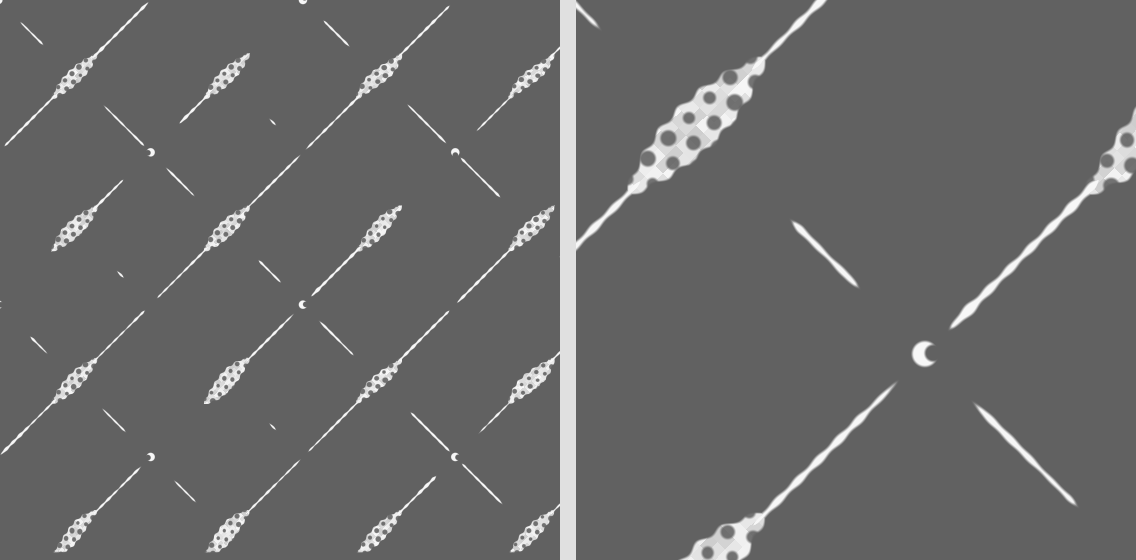
Left, the full canvas; right, a detail of the centre.
Write a WebGL 1 fragment shader that draws this pattern.

```glsl
precision highp float;
// Worn eyelet lace on plain grey: a square grid of slanted pierced leaves joined
// by beaded diagonal strands, with thin cross strands and knots on alternate cells.
// Each cell is drawn in diagonal axes; hashes fray, shorten or drop its threads.

uniform vec2 u_resolution;

const float TAU = 6.2831853;
const float CELL = 0.272;        // grid pitch, in canvas units
const float STITCH = 0.0172;     // bead and eyelet pitch along a thread
const float LEAF_LENGTH = 0.060; // half length
const float LEAF_WIDTH = 0.0150; // half width
const vec3 GROUND = vec3(0.38);
const vec3 THREAD = vec3(0.97);

float hash(vec2 p) {
  return fract(sin(dot(p, vec2(127.1, 311.7))) * 43758.5453);
}

// Smooth one-dimensional noise, with its own sequence per seed.
float noise(float x, float seed) {
  float i = floor(x);
  float f = fract(x);
  f = f * f * (3.0 - 2.0 * f);
  return mix(hash(vec2(i, seed)), hash(vec2(i + 1.0, seed)), f);
}

float fill(float d, float soft) {
  return 1.0 - smoothstep(-soft, soft, d);
}

// Lens with a scalloped rim, pierced by staggered rows of eyelets.
float leaf(vec2 q, vec2 id, float soft) {
  float t = q.x / LEAF_LENGTH;
  float skew = 0.006 * (hash(id + 3.7) - 0.5);
  q.y -= skew * sin(0.5 * TAU * t);
  float plump = mix(0.78, 1.08, hash(id + 8.3));
  float scallop = 0.0014 * cos(TAU * q.x / STITCH);
  float rim = LEAF_WIDTH * plump * (1.0 - t * t) + scallop;
  float body = fill(max(abs(q.y) - rim, abs(q.x) - LEAF_LENGTH), soft);

  vec2 pitch = vec2(STITCH, 0.0125);
  vec2 g = q / pitch;
  g.x += 0.5 * mod(floor(g.y), 2.0);
  float h = hash(floor(g) + id * 17.0);
  float radius = mix(0.0030, 0.0050, h);
  float eyelet = fill(length((fract(g) - 0.5) * pitch) - radius, soft);
  float tone = mix(0.72, 1.0, hash(floor(g * 2.0) + id * 5.0));
  return body * tone * (1.0 - 0.88 * eyelet);
}

// Thread along x between two ends; the bead amount swells it at each stitch.
float strand(vec2 q, vec2 ends, float width, float bead, float seed, float soft) {
  float swell = 1.0 - bead + bead * cos(TAU * q.x / STITCH);
  float wear = mix(0.55, 1.15, noise(q.x * 45.0, seed));
  float taper = smoothstep(ends.x, ends.x + 0.012, q.x)
              * (1.0 - smoothstep(ends.y - 0.012, ends.y, q.x));
  float halfWidth = width * swell * wear * taper;
  return fill(abs(q.y) - halfWidth, soft) * smoothstep(0.0, 0.0012, halfWidth);
}

// Small loop whose ring is partly rubbed away.
float knot(vec2 q, vec2 id, float soft) {
  float angle = TAU * hash(id + 2.9);
  vec2 bite = 0.005 * vec2(cos(angle), sin(angle));
  float ring = fill(length(q) - 0.0075, soft);
  return ring * (1.0 - fill(length(q - bite) - 0.0050, soft));
}

// Main thread leaving the leaf; alternate cells keep it more whole.
float mainStrand(vec2 q, vec2 id, float even, float soft) {
  float side = sign(q.x);
  vec2 key = id + side * 0.31;
  float h = hash(key + 11.0);
  float kept = step(mix(0.32, 0.06, even), h);
  float loss = mix(0.075, 0.012, even);
  vec2 ends = vec2(0.040, 0.192 - loss * hash(key + 4.0));
  float width = kept * mix(0.0020, 0.0032, hash(key + 6.0));
  return strand(vec2(abs(q.x), q.y), ends, width, 0.2, dot(key, vec2(7.3, 19.1)), soft);
}

// Cross thread, clear of the leaf; the other cells keep only a speck of it.
float crossStrand(vec2 q, vec2 id, float even, float soft) {
  float side = sign(q.x);
  vec2 key = id + side * 0.23;
  float start = 0.060 + 0.018 * hash(key + 5.0);
  vec2 whole = vec2(start, mix(0.11, 0.192, hash(key + 9.0)));
  vec2 ends = mix(vec2(0.104, 0.128), whole, even);
  float speck = step(0.0, side) * step(0.65, hash(id + 14.0));
  float width = 0.0021 * mix(speck, 1.0, even);
  return strand(vec2(abs(q.x), q.y), ends, width, 0.12, dot(key, vec2(13.7, 5.9)), soft);
}

void main() {
  float scale = min(u_resolution.x, u_resolution.y);
  vec2 p = gl_FragCoord.xy / scale;
  float soft = max(0.0011, 0.75 / scale);

  // Cells count rightward and downward from the top left corner.
  vec2 grid = vec2(p.x + 0.003, 1.0 - p.y) / CELL;
  vec2 id = floor(grid);
  float even = 1.0 - mod(id.x + id.y, 2.0);
  vec2 local = (fract(grid) - 0.5) * CELL;
  vec2 rising = vec2(local.x - local.y, local.x + local.y) * 0.70711;

  float lace = leaf(rising, id, soft);
  lace = max(lace, mainStrand(rising, id, even, soft));
  lace = max(lace, crossStrand(rising.yx, id, even, soft));

  // Knots sit on alternate grid corners.
  vec2 corner = floor(grid + 0.5);
  float tied = 1.0 - mod(corner.x + corner.y, 2.0);
  lace = max(lace, tied * knot((grid - corner) * CELL, corner, soft));

  // Plain hem along the lower edge.
  lace *= smoothstep(0.012, 0.016, p.y);
  gl_FragColor = vec4(mix(GROUND, THREAD, lace), 1.0);
}
```
